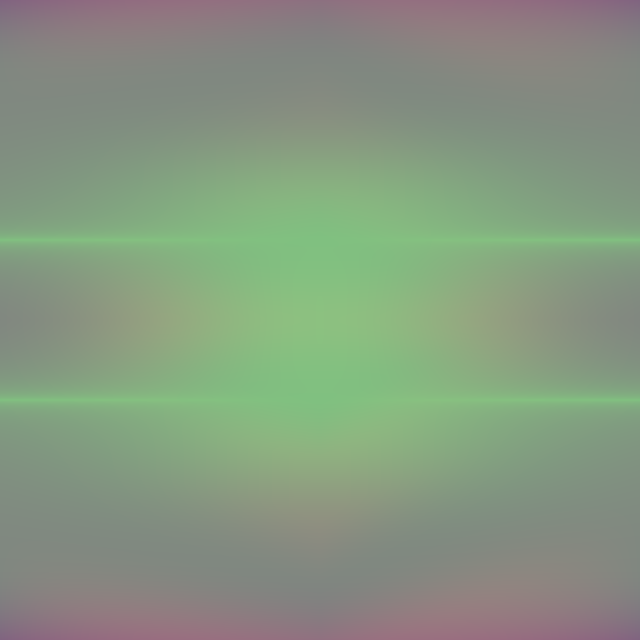
Reproduce this background procedurally as a Shadertoy shader.

```glsl
// Soft green haze between two glowing horizontal lines, fading to grey and mauve.
// Green comes from a broad central glow, two line glows and darkened outer edges;
// red adds warm lobes at the sides and folded chevron bands above and below.

float bell(float x, float width) {
    return exp(-x * x / (width * width));
}

// Green level: central glow, outer falloff, then the bright lines
float greenLevel(vec2 p) {
    vec2 a = abs(p);
    float y2 = p.y * p.y;
    float haze = exp(-p.x * p.x / (0.41 + 0.25 * a.y) - y2 * y2 / 0.079);
    float base = mix(0.48, 0.53, smoothstep(0.0, 0.4, a.y));
    float level = base + (0.755 - base) * haze;

    float rim = max(a.y - 0.75, 0.0) / 0.25;
    level -= (0.09 + 0.05 * p.x * p.x) * rim * rim;

    float lineGlow = 0.03 / (0.03 + abs(a.y - 0.25));
    lineGlow *= 1.0 - smoothstep(0.3, 0.8, a.y);
    return mix(level, 0.755, lineGlow);
}

// Red level: warm lobes around the middle and folded bands outside it
float redLevel(vec2 p) {
    vec2 a = abs(p);
    float sideLobes = 0.075 * bell(a.x - 0.5, 0.3) * bell(p.y, 0.1 + 0.14 * a.x);
    float core = 0.042 * bell(p.x, 0.3) * bell(p.y, 0.13);

    // Chevron coordinate, slightly steeper on the right
    float fold = a.y + 0.34 * a.x + 0.1 * p.x;
    float lower = 1.0 - smoothstep(-0.2, 0.2, p.y);
    float innerBand = smoothstep(0.25, 0.45, fold)
                    * (1.0 - smoothstep(0.6, 0.84, fold)) * bell(p.x, 0.42);
    float outerBand = smoothstep(0.83, 1.12, fold) * smoothstep(0.5, 1.0, a.y)
                    * (1.0 - pow(a.x, 4.0));
    return 0.502 + sideLobes + core
         + mix(0.032, 0.06, lower) * innerBand
         + mix(0.075, 0.1, lower) * outerBand;
}

void mainImage(out vec4 fragColor, in vec2 fragCoord) {
    vec2 p = 2.0 * fragCoord / iResolution.xy - 1.0;
    fragColor = vec4(redLevel(p), greenLevel(p), 0.5, 1.0);
}
```
